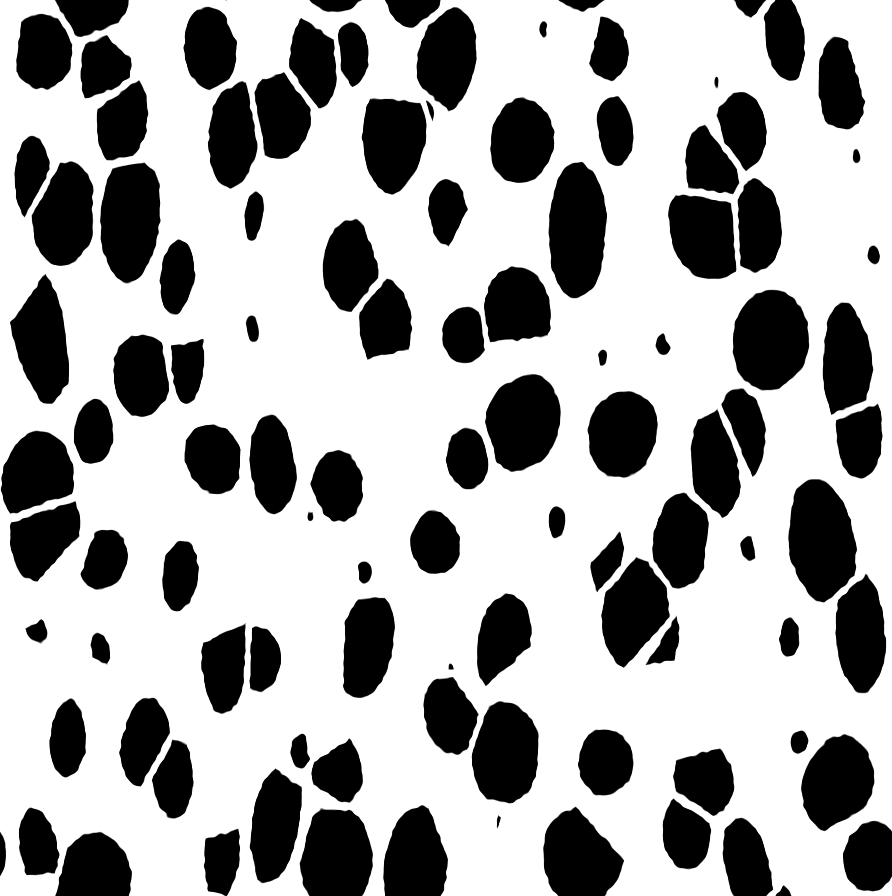
A Shadertoy shader for this pattern:

```glsl
// Scattered black pebbles on white, taller than wide, some with broken flat sides.
// Jittered seeds on a wrapping grid own straight-edged power cells; each cell holds
// one ellipse, trimmed by the cell walls and by random chords.

const ivec2 GRID        = ivec2(11, 9);       // pebbles across and up
const float JITTER      = 0.76;               // seed offset, in cells
const float SQUASH      = 0.68;               // width to height of a mean pebble
const vec2  PEBBLE_SIZE = vec2(0.022, 0.042); // smallest and largest radius
const vec2  SPECK_SIZE  = vec2(0.002, 0.013);
const float SPECK_SHARE = 0.18;
const vec2  SLIMNESS    = vec2(0.70, 1.15);   // slim to stout
const float TILT        = 0.45;               // largest lean, in radians
const vec2  CHORD_REACH = vec2(0.42, 2.0);    // chord distance, in radii
const float WALL_GAP    = 0.0032;             // pebble to cell wall
const float LUMP        = 0.005;
const float GRIT        = 0.0022;
const int   LUMP_FREQ   = 26;
const int   GRIT_FREQ   = 150;
const vec3  INK         = vec3(0.0);
const vec3  PAPER       = vec3(1.0);

struct Pebble { vec2 center; float radius; };

ivec2 wrap(ivec2 cell, ivec2 period) {
    return (cell % period + period) % period;
}

// Three random values in 0..1 from a cell and a salt
vec3 hash(ivec2 cell, int salt) {
    uvec3 v = uvec3(ivec3(cell, salt)) * 1664525u + 1013904223u;
    v.x += v.y * v.z; v.y += v.z * v.x; v.z += v.x * v.y;
    v ^= v >> 16u;
    v.x += v.y * v.z; v.y += v.z * v.x; v.z += v.x * v.y;
    return vec3(v >> 8u) / 16777216.0;
}

// Value noise that repeats over the unit square
float noise(vec2 uv, int freq) {
    vec2 p = uv * float(freq);
    ivec2 i = ivec2(floor(p)), period = ivec2(freq);
    vec2 f = fract(p);
    f = f * f * (3.0 - 2.0 * f);
    float a = hash(wrap(i, period), freq).x;
    float b = hash(wrap(i + ivec2(1, 0), period), freq).x;
    float c = hash(wrap(i + ivec2(0, 1), period), freq).x;
    float d = hash(wrap(i + ivec2(1, 1), period), freq).x;
    return mix(mix(a, b, f.x), mix(c, d, f.x), f.y);
}

// Seed of a cell, in squashed space
Pebble pebbleAt(ivec2 cell) {
    ivec2 id = wrap(cell, GRID);
    vec3 place = hash(id, 1);
    vec2 center = (vec2(cell) + 0.5 + JITTER * (place.xy - 0.5)) / vec2(GRID);
    bool speck = hash(id, 2).x < SPECK_SHARE;
    vec2 size = speck ? SPECK_SIZE : PEBBLE_SIZE;
    return Pebble(center * vec2(1.0, SQUASH), mix(size.x, size.y, place.z));
}

float powerDistance(vec2 p, Pebble s) {
    vec2 d = p - s.center;
    return dot(d, d) - s.radius * s.radius;
}

float ellipse(vec2 d, vec2 radii) {
    float k = length(d / radii);
    return k * (k - 1.0) / max(length(d / (radii * radii)), 0.001);
}

// Leaning ellipse with two random chords cut off
float pebbleShape(vec2 d, float radius, ivec2 id, float lump) {
    vec3 form = hash(id, 3);
    float lean = TILT * (2.0 * form.x - 1.0);
    float slim = mix(SLIMNESS.x, SLIMNESS.y, form.y);
    mat2 turn = mat2(cos(lean), -sin(lean), sin(lean), cos(lean));
    float shape = ellipse(turn * d, radius * vec2(slim, 1.0 / slim)) + lump;
    for (int i = 0; i < 2; i++) {
        vec3 cut = hash(id, 4 + i);
        float angle = 6.2832 * cut.x;
        float reach = radius * mix(CHORD_REACH.x, CHORD_REACH.y, cut.y);
        shape = max(shape, dot(d, vec2(cos(angle), sin(angle))) - reach);
    }
    return shape;
}

void mainImage(out vec4 fragColor, in vec2 fragCoord) {
    vec2 uv = fragCoord / iResolution.xy;
    vec2 p = uv * vec2(1.0, SQUASH);
    ivec2 home = ivec2(floor(uv * vec2(GRID)));

    // Owner of this point
    ivec2 ownerCell = home;
    Pebble owner = pebbleAt(home);
    float nearest = 1e5;
    for (int y = -2; y <= 2; y++)
    for (int x = -2; x <= 2; x++) {
        ivec2 cell = home + ivec2(x, y);
        Pebble s = pebbleAt(cell);
        float dist = powerDistance(p, s);
        if (dist < nearest) { nearest = dist; owner = s; ownerCell = cell; }
    }

    // Pebble outline, trimmed by the walls to its neighbours
    float lump = LUMP * (noise(uv, LUMP_FREQ) - 0.5);
    float shape = pebbleShape(p - owner.center, owner.radius, wrap(ownerCell, GRID), lump);
    for (int y = -2; y <= 2; y++)
    for (int x = -2; x <= 2; x++) {
        ivec2 cell = home + ivec2(x, y);
        if (cell == ownerCell) continue;
        Pebble s = pebbleAt(cell);
        float wall = (powerDistance(p, s) - nearest) / (2.0 * distance(s.center, owner.center));
        shape = max(shape, WALL_GAP - wall);
    }
    shape += GRIT * (noise(uv, GRIT_FREQ) - 0.5);

    float edge = 0.6 / iResolution.y;
    fragColor = vec4(mix(INK, PAPER, smoothstep(-edge, edge, shape)), 1.0);
}
```
